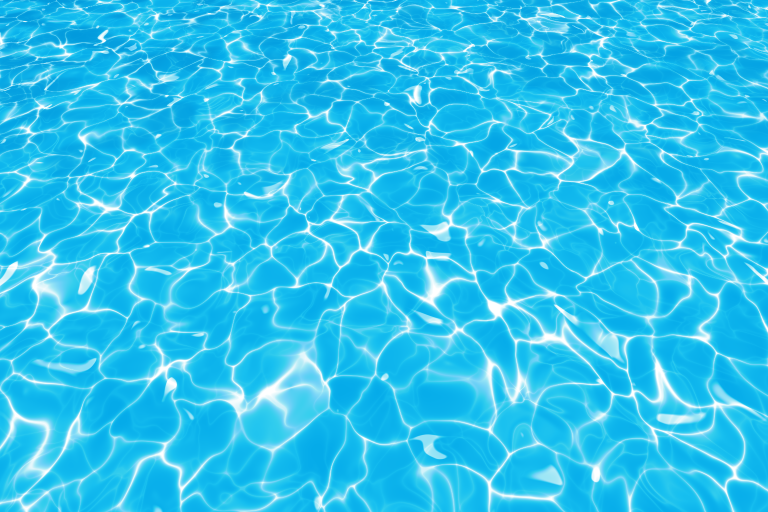
Give the GLSL for this texture, as a Shadertoy shader.

```glsl
const vec3 DEEP  = vec3(0.02, 0.67, 0.915);
const vec3 CLEAR = vec3(0.09, 0.75, 0.94);
const vec3 AQUA  = vec3(0.21, 0.81, 0.93);
const vec3 PALE  = vec3(0.44, 0.82, 0.97);
const vec3 MIST  = vec3(0.61, 0.90, 0.96);
const vec3 FOAM  = vec3(0.87, 0.96, 0.98);
const vec3 SHADE = vec3(0.00, 0.58, 0.85);

vec2 hash22(vec2 p) {
    vec3 q = fract(p.xyx * vec3(0.1031, 0.1030, 0.0973));
    q += dot(q, q.yzx + 33.33);
    return fract((q.xx + q.yz) * q.zy);
}

float noise(vec2 p) {
    vec2 i = floor(p), f = fract(p);
    f = f * f * (3.0 - 2.0 * f);
    float low  = mix(hash22(i).x, hash22(i + vec2(1, 0)).x, f.x);
    float high = mix(hash22(i + vec2(0, 1)).x, hash22(i + vec2(1, 1)).x, f.x);
    return mix(low, high, f.y);
}

vec2 warp(vec2 p, float freq, float amount) {
    vec2 n = vec2(noise(p * freq + 17.3), noise(p * freq + 71.9));
    return p + amount * (n - 0.5);
}

// Net of cell borders: 1 on a border, more at junctions, near 0 inside
float web(vec2 p, float sharpness) {
    vec2 cell = floor(p), f = p - cell;
    float nearest = 9.0, sum = 0.0;
    for (int y = -1; y <= 1; y++)
    for (int x = -1; x <= 1; x++) {
        vec2 o = vec2(x, y);
        float d = length(o + hash22(cell + o) - f);
        nearest = min(nearest, d);
        sum += exp(-sharpness * d);
    }
    return max(sum * exp(sharpness * nearest) - 1.0, 1e-4);
}

// Thin closed curves along the middle level of a noise field
float filaments(vec2 p, float sharpness) {
    float n = 0.65 * noise(p) + 0.35 * noise(p * 2.1 + 5.7);
    return exp(-sharpness * abs(n - 0.5));
}

// Tilted water plane seen in perspective
vec2 project(vec2 uv) {
    float depth = 1.0 / (1.6 - uv.y);
    return 13.5 * vec2(uv.x * depth, 1.4 * depth) + 40.0;
}

float causticLight(vec2 p, float far) {
    vec2 q = warp(warp(p, 0.9, 0.9), 2.6, 0.34);
    float net = web(q, mix(17.0, 12.0, far));
    float strength = mix(0.35, 1.2, noise(p * 1.2 + 3.1));
    float light = strength * (0.30 * pow(net, 0.34) + 0.74 * min(net, 1.5));

    // Fainter refracted lines, strongest in patches
    float patchy = mix(0.3, 1.0, smoothstep(0.35, 0.8, noise(p * 0.9 + 50.0)));
    vec2 r = warp(warp(p + 9.0, 1.3, 0.9), 3.3, 0.34);
    light += 0.32 * patchy * min(web(r * 1.25, 14.0), 1.3);
    light += 0.26 * patchy * filaments(r * 1.3, 24.0);
    light += 0.10 * patchy * noise(r * 2.0);

    // Small bright glints
    light += 0.7 * smoothstep(0.88, 0.94, noise(q * 2.4 + 23.0));
    return light + 0.10 * (noise(p * 1.8 + 8.0) - 0.35);
}

vec3 waterRamp(float t) {
    vec3 c = mix(DEEP, CLEAR, clamp(t * 5.0, 0.0, 1.0));
    c = mix(c, AQUA, clamp(t * 5.0 - 1.0, 0.0, 1.0));
    c = mix(c, PALE, clamp(t * 5.0 - 2.0, 0.0, 1.0));
    c = mix(c, MIST, clamp(t * 5.0 - 3.0, 0.0, 1.0));
    c = mix(c, FOAM, clamp(t * 5.0 - 4.0, 0.0, 1.0));
    return mix(c, vec3(1.0), clamp(t * 3.0 - 3.0, 0.0, 1.0));
}

vec3 pool(vec2 uv) {
    float far = smoothstep(0.45, 1.0, uv.y);
    vec2 p = project(uv);
    float light = causticLight(p, far) * mix(1.0, 0.8, far);
    vec3 color = waterRamp(light);

    // Darker wave troughs in the distance, stronger on the left
    float trough = smoothstep(0.35, 0.75, noise(warp(p, 1.0, 0.6) * vec2(0.9, 1.3) + 31.0));
    float dim = far * mix(0.8, 0.45, smoothstep(-0.75, 0.2, uv.x));
    return mix(color, SHADE, dim * trough * (1.0 - smoothstep(0.2, 0.7, light)));
}

void mainImage(out vec4 fragColor, in vec2 fragCoord) {
    // Average a 2 x 2 grid of samples for smooth edges
    vec3 total = vec3(0.0);
    for (int i = 0; i < 4; i++) {
        vec2 offset = vec2(i % 2, i / 2) * 0.5 - 0.25;
        vec2 uv = (fragCoord + offset) / iResolution.y;
        uv.x -= 0.5 * iResolution.x / iResolution.y;
        total += pool(uv);
    }
    fragColor = vec4(total / 4.0, 1.0);
}
```
